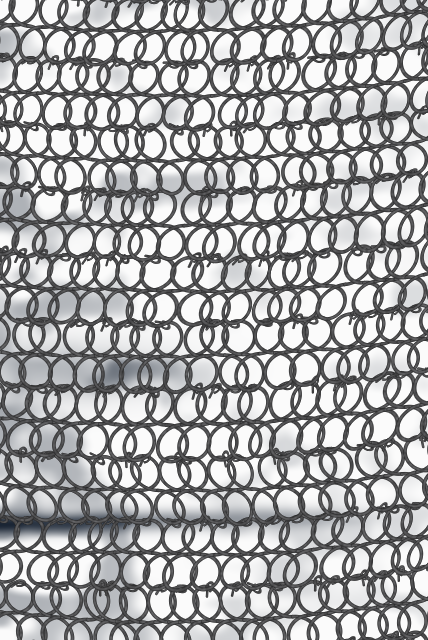
Give the GLSL for this pattern, as a Shadertoy shader.

```glsl
// Rows of dark looped wire mesh, hooked together, over a softly blurred white ground
const float PI = 3.14159265;
const float PITCH = 0.038;    // ring spacing along a row
const float BAND = 0.1025;    // height of a double row of rings

float hash(vec2 p) {
    vec3 q = fract(vec3(p.xyx) * 0.1031);
    q += dot(q, q.yzx + 33.33);
    return fract((q.x + q.y) * q.z);
}

float noise(vec2 p) {
    vec2 i = floor(p), f = fract(p);
    f = f * f * (3.0 - 2.0 * f);
    return mix(mix(hash(i), hash(i + vec2(1, 0)), f.x),
               mix(hash(i + vec2(0, 1)), hash(i + vec2(1, 1)), f.x), f.y);
}

// Uneven position of loop k along the wire of a band
float loopCentre(float k, float band) {
    float jitter = 0.62 * (hash(vec2(k + 60.0, band + 40.0)) - 0.5);
    return PITCH * (0.5 * k + jitter + hash(vec2(band + 70.0, 5.0)));
}

// Half a loop whose centre drifts by lead between the crossing and the crest
float strand(vec2 q, float r, float lead) {
    float a = 0.5 * PI, drift = 0.0;
    for (int i = 0; i < 3; i++) {
        drift = -lead * (1.0 - a / PI);
        a = clamp(atan(q.x - drift, -q.y), 0.0, PI);
    }
    drift = -lead * (1.0 - a / PI);
    return length(q - vec2(drift + r * sin(a), -r * cos(a)));
}

float segment(vec2 p, vec2 a, vec2 b) {
    vec2 d = b - a;
    return length(p - a - d * clamp(dot(p - a, d) / dot(d, d), 0.0, 1.0));
}

// Round wire: dull sheen along the middle, dark at the edges
void paintWire(inout vec3 col, float d, float halfWidth, float sheen) {
    float u = min(d / halfWidth, 1.0);
    vec3 metal = mix(sheen, 0.14, u * u) * vec3(1.0, 1.0, 1.02);
    float cover = clamp((halfWidth - d) * iResolution.y + 0.5, 0.0, 1.0);
    col = mix(col, metal, cover);
}

vec3 background(vec2 p) {
    float blur = 0.65 * noise(p * vec2(11, 17) + 3.0) + 0.35 * noise(p * vec2(27, 35));
    float left = 1.0 - smoothstep(0.0, 0.55, p.x);
    float shade = (0.12 + 0.17 * left) * smoothstep(0.48, 0.8, blur);
    // Dim patch at the left and a dark smear across the lower part
    vec2 patchPos = (p - vec2(0.1, 0.42)) / vec2(0.16, 0.045);
    shade += 0.3 * exp(-dot(patchPos, patchPos)) * (0.4 + blur);
    float smear = (p.y - 0.18 - 0.025 * p.x) / 0.016;
    shade += (0.25 + 0.3 * left) * exp(-smear * smear) * (1.0 - smoothstep(0.45, 0.66, p.x));
    return vec3(0.985) - shade * vec3(1.05, 1.0, 0.93);
}

void mainImage(out vec4 fragColor, in vec2 fragCoord) {
    vec2 p = fragCoord / iResolution.y;
    vec3 col = background(p);

    // Rows sag left of the middle and rise to the right
    float sag = 0.18 * (p.x - 0.25) * (p.x - 0.25);
    float y = p.y - 0.902 - sag + 0.009 * (noise(p * vec2(5, 7)) - 0.5);
    float grain = noise(p * 260.0);
    float sheen = 0.27 + 0.14 * grain;

    for (int b = -1; b <= 1; b++) {
        float band = floor(y / BAND) + float(b);
        float v = y - (band + 0.5) * BAND;
        float lean = 0.5 * (hash(vec2(band + 90.0, 2.0)) - 0.5);
        float x = p.x + lean * v + 0.012 * (noise(vec2(p.x * 9.0, band + 50.0)) - 0.5);
        float nearest = floor((x / PITCH - hash(vec2(band + 70.0, 5.0))) * 2.0 + 0.5);

        // Loops alternate above and below the middle of the band
        for (int j = -4; j <= 4; j++) {
            float k = nearest + float(j);
            float side = mod(k, 2.0) < 0.5 ? 1.0 : -1.0;
            float c = loopCentre(k, band);
            float r = 0.0268 + 0.0022 * (hash(vec2(k + 80.0, band + 60.0)) - 0.5);
            vec2 q = vec2(x - c, v * side - r);
            if (abs(q.y) > 0.04) continue;
            float before = 0.5 * (c - loopCentre(k - 1.0, band));
            float after = 0.5 * (loopCentre(k + 1.0, band) - c);
            float first = strand(q, r, before);
            float last = strand(vec2(-q.x, q.y), r, after);
            paintWire(col, first, 0.0028, sheen);
            paintWire(col, last, 0.0028, sheen);
        }

        // Small curled hooks tie the crests to the next band
        for (int j = -4; j <= 4; j++) {
            float k = nearest + float(j);
            if (mod(k, 2.0) > 0.5) continue;
            float h = hash(vec2(k + 30.0, band + 20.0));
            float angle = 2.2 * h - 0.9;
            vec2 q = vec2(x - loopCentre(k, band) - 0.02 * (h - 0.5), v - 0.0505 - 0.005 * (h - 0.5));
            q = mat2(cos(angle), -sin(angle), sin(angle), cos(angle)) * q;
            float curl = abs(length(q * vec2(1.0, 1.6)) - 0.0075) / 1.3;
            curl = max(curl, 0.004 - q.x - 0.009);
            float tail = segment(q, vec2(-0.015, -0.003), vec2(0.002, 0.0045));
            paintWire(col, min(curl, tail), 0.0019, sheen - 0.04);
        }
    }
    fragColor = vec4(col, 1.0);
}
```
